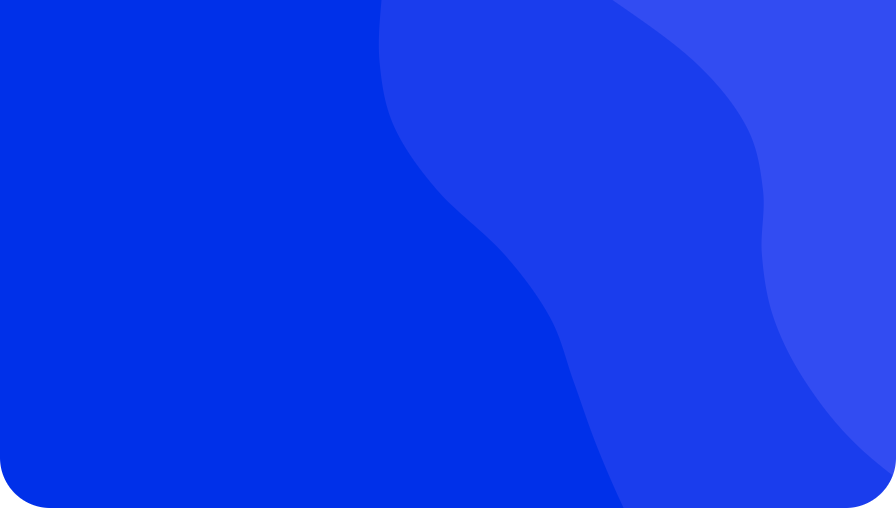
Give the GLSL for this background, as a Shadertoy shader.

```glsl
// Blue card with two flowing, paler wave layers on the right and rounded lower corners.

#define DEEP_BLUE     vec3(0.0, 0.188, 0.914)
#define MID_BLUE      vec3(0.102, 0.238, 0.930)
#define PALE_BLUE     vec3(0.196, 0.298, 0.949)
#define PAGE_COLOR    vec3(1.0)
#define CORNER_RADIUS 0.099
#define SPANS         8

// Wave profiles: x as a share of the width at even steps down the canvas,
// with one extra knot beyond each end.
const float INNER_WAVE[SPANS + 3] = float[](
    0.436, 0.4258, 0.4238, 0.4401, 0.4883, 0.5625,
    0.6139, 0.640, 0.6654, 0.696, 0.732);
const float OUTER_WAVE[SPANS + 3] = float[](
    0.573, 0.6836, 0.7773, 0.8333, 0.8516, 0.8503,
    0.8633, 0.8984, 0.9557, 1.044, 1.139);

// Catmull-Rom curve through the knots; depth runs from 0 (top) to 1 (bottom).
float waveEdge(float knots[SPANS + 3], float depth) {
    float s = clamp(depth, 0.0, 1.0) * float(SPANS);
    int i = min(int(s), SPANS - 1);
    float t = s - float(i);
    float a = knots[i], b = knots[i + 1], c = knots[i + 2], d = knots[i + 3];
    return b + 0.5 * t * (c - a + t * (2.0 * a - 5.0 * b + 4.0 * c - d
                             + t * (3.0 * (b - c) + d - a)));
}

// Antialiased coverage of the region where the field is positive.
float coverage(float field) {
    float pixel = length(vec2(dFdx(field), dFdy(field)));
    return clamp(0.5 + field / max(pixel, 1e-5), 0.0, 1.0);
}

// Signed distance to a card whose lower corners are rounded.
float cardDistance(vec2 p, float aspect) {
    vec2 q = vec2(abs(p.x - 0.5 * aspect) - 0.5 * aspect, -p.y) + CORNER_RADIUS;
    return length(max(q, 0.0)) + min(max(q.x, q.y), 0.0) - CORNER_RADIUS;
}

void mainImage(out vec4 fragColor, in vec2 fragCoord) {
    vec2 uv = fragCoord / iResolution.xy;
    vec2 p = fragCoord / iResolution.y;
    float aspect = iResolution.x / iResolution.y;

    // Wave layers, back to front
    vec3 color = DEEP_BLUE;
    color = mix(color, MID_BLUE, coverage(uv.x - waveEdge(INNER_WAVE, 1.0 - uv.y)));
    color = mix(color, PALE_BLUE, coverage(uv.x - waveEdge(OUTER_WAVE, 1.0 - uv.y)));

    // Rounded card over the page
    float card = clamp(0.5 - cardDistance(p, aspect) * iResolution.y, 0.0, 1.0);
    fragColor = vec4(mix(PAGE_COLOR, color, card), 1.0);
}
```
